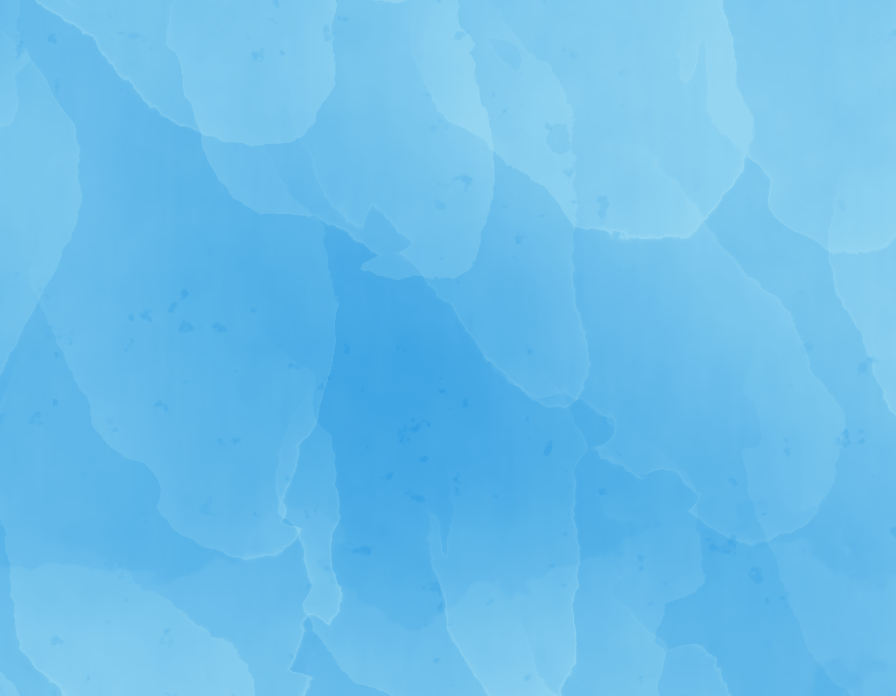
Reproduce this background procedurally as a Shadertoy shader.

```glsl
#define DEEP_BLUE vec3(0.225, 0.635, 0.888)
#define PALE_BLUE vec3(0.555, 0.822, 0.942)
#define BASE_TONE 0.21
#define SHEET_TONE 0.20
#define RIM_TONE 0.24
#define RIM_WIDTH 0.0022
#define SHEET_SPACING vec2(0.37, 0.40)
#define WARP 0.16
#define FRINGE 0.012
#define GRAIN 0.10
#define SPECK_TONE 0.17

float hash(vec2 p) {
    vec3 q = fract(vec3(p.xyx) * 0.1031);
    q += dot(q, q.yzx + 33.33);
    return fract((q.x + q.y) * q.z);
}

float noise(vec2 p) {
    vec2 i = floor(p), f = fract(p);
    f = f * f * (3.0 - 2.0 * f);
    return mix(mix(hash(i), hash(i + vec2(1, 0)), f.x),
               mix(hash(i + vec2(0, 1)), hash(i + vec2(1, 1)), f.x), f.y);
}

float fbm(vec2 p) {
    float sum = 0.0, amp = 0.5;
    for (int i = 0; i < 4; i++) {
        sum += amp * noise(p);
        p = mat2(1.6, 1.2, -1.2, 1.6) * p + 17.3;
        amp *= 0.5;
    }
    return sum / 0.9375;
}

float glow(vec2 p, vec2 center, float radius) {
    vec2 d = (p - center) / radius;
    return exp(-dot(d, d));
}

// Broad wash: pale upper right, soft left glow, deep lower centre
float wash(vec2 p) {
    float tone = BASE_TONE;
    tone += 0.56 * smoothstep(0.60, 1.08, dot(p, vec2(0.5, 0.7)));
    tone += 0.30 * glow(p, vec2(0.05, 0.76), 0.24);
    tone += 0.12 * (1.0 - smoothstep(0.0, 0.5, p.x));
    tone += 0.17 * (1.0 - smoothstep(0.0, 0.3, p.y));
    tone -= 0.16 * glow(p, vec2(0.54, 0.36), 0.24);
    return tone;
}

// Approximate distance to a tapered oval; local.y runs towards its tip
float ovalDistance(vec2 local, vec2 radii) {
    radii.x *= 1.0 - 0.28 * clamp(local.y / radii.y, -1.0, 1.0);
    float f = length(local / radii);
    float slope = length(local / (radii * radii));
    return (f - 1.0) * f / (slope + 0.001);
}

// One translucent sheet: crisp torn tip, dissolving upper end
float sheet(vec2 p, vec2 cell, float fringe, float px) {
    float seed = hash(cell + 40.0);
    vec2 jitter = vec2(hash(cell + 11.0), hash(cell + 23.0)) - 0.5;
    vec2 center = (cell + 0.5 + 0.7 * jitter) * SHEET_SPACING;
    float angle = mix(0.05, 0.75, hash(cell + 57.0));
    vec2 axis = vec2(sin(angle), -cos(angle));
    vec2 radii = vec2(mix(0.14, 0.23, seed), mix(0.26, 0.40, hash(cell + 71.0)));

    vec2 offset = p + seed * 31.0;
    vec2 bend = vec2(fbm(offset * 3.2), fbm(offset * 3.2 + 9.0)) - 0.5;
    vec2 q = p - center + WARP * bend;
    vec2 local = vec2(dot(q, vec2(-axis.y, axis.x)), dot(q, axis));
    float d = ovalDistance(local, radii) + fringe;
    d += 0.03 * smoothstep(0.64, 0.74, noise(offset * 9.0));

    float fade = smoothstep(-0.95, 0.1, local.y / radii.y);
    float soft = max(px, 0.0015);
    float inside = 1.0 - smoothstep(-soft, soft, d);
    float body = inside * (0.6 + 0.4 * exp(min(d, 0.0) / 0.09));
    float rim = exp(-abs(d) / max(RIM_WIDTH, px));
    rim *= smoothstep(0.25, 0.75, noise(offset * 5.0 + 4.0));
    return fade * mix(0.5, 1.1, seed) * (SHEET_TONE * body + RIM_TONE * rim);
}

// Crinkled pale pigment gathered along the bottom
float cloud(vec2 p) {
    float field = fbm(p * vec2(5.0, 7.0) + 3.0) + 0.12 * (fbm(p * 45.0) - 0.5);
    float height = 0.17 + 0.12 * (noise(p * 3.0 + 8.0) - 0.5);
    field += 1.3 * (height - p.y);
    return smoothstep(0.47, 0.53, field) * (1.0 - smoothstep(0.2, 0.36, p.y));
}

void mainImage(out vec4 fragColor, in vec2 fragCoord) {
    vec2 p = fragCoord / iResolution.y;
    float px = 1.0 / iResolution.y;
    float tone = wash(p);

    // Overlapping sheets on a jittered lattice
    float fringe = FRINGE * (fbm(p * 75.0) - 0.5);
    for (int j = -1; j < 4; j++)
        for (int i = -1; i < 5; i++)
            tone += sheet(p, vec2(i, j), fringe, px);
    tone += 0.10 * cloud(p);

    // Mottled pigment, fibres and scattered dark specks
    tone += GRAIN * (fbm(p * 22.0) - 0.5) + 0.10 * (fbm(p * 5.0) - 0.5);
    tone += 0.03 * (noise(p * vec2(90.0, 14.0)) - 0.5);
    float speck = smoothstep(0.72, 0.84, fbm(p * 38.0 + 5.0));
    tone -= SPECK_TONE * speck * smoothstep(0.3, 0.6, noise(p * 4.0 + 2.0));

    fragColor = vec4(mix(DEEP_BLUE, PALE_BLUE, clamp(tone, -0.12, 1.08)), 1.0);
}
```
